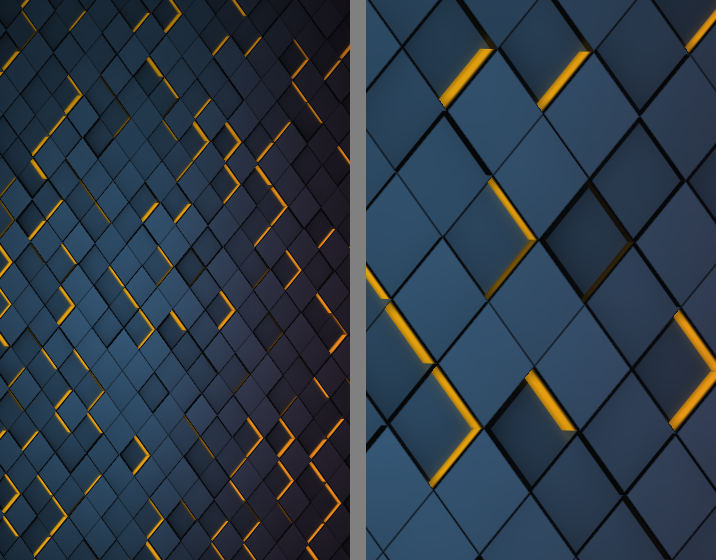
Left: the whole. Right: its middle third, enlarged.
A Shadertoy shader for this background:

```glsl
const vec2 STEP_UP = vec2(0.0300, 0.0368);
const vec2 STEP_DOWN = vec2(0.0273, -0.0384);
const vec2 LATTICE_ORIGIN = vec2(0.314, 0.599);
const float TILE_SPAN = 0.046;

const vec3 SLATE_BLUE = vec3(0.190, 0.315, 0.425);
const vec3 DUSK_VIOLET = vec3(0.250, 0.215, 0.300);
const vec3 GAP_BLACK = vec3(0.022, 0.026, 0.034);
const vec3 AMBER = vec3(0.94, 0.67, 0.06);
const vec3 ORANGE = vec3(0.98, 0.57, 0.11);

float hash(vec2 cell) {
    vec3 h = fract(vec3(cell.xyx) * 0.1031);
    h += dot(h, h.yzx + 33.33);
    return fract((h.x + h.y) * h.z);
}

// Coverage of a band that starts at an edge
float band(float dist, float width, float aa) {
    return 1.0 - smoothstep(width - aa, width + aa, dist);
}

// Layered sines for a faint mottling of the surface
float mottle(vec2 p) {
    return sin(p.x * 31.0 + 2.0 * sin(p.y * 17.0))
         + 0.5 * sin(p.y * 67.0 + 3.0 * sin(p.x * 43.0));
}

float ambientLight(vec2 uv) {
    vec2 d = (uv - vec2(0.38, 0.42)) * vec2(1.0, 1.1);
    return 0.14 + 0.86 * exp(-2.1 * dot(d, d));
}

// Wall of a taller tile on the right; it faces left and catches the glow
vec3 litWall(vec3 col, float dist, float along, float rise, vec3 glow, float aa) {
    float height = max(rise, 0.0);
    float width = 0.23 * height;
    float lit = smoothstep(0.31, 0.50, rise);
    float mitre = smoothstep(-aa, aa, 1.0 - along);
    float inside = band(dist, width, aa) * mitre * smoothstep(0.0, 0.06, height);

    col *= 1.0 - 0.5 * height * exp(-5.0 * dist);
    col += glow * 0.13 * lit * exp(-16.0 * max(dist - width, 0.0));

    float depth = dist / max(width, 0.001);
    float sheen = smoothstep(0.08, 0.42, depth) * mix(1.0, 0.78, smoothstep(0.6, 1.0, depth));
    float ends = 0.65 + 0.35 * smoothstep(0.0, 0.3, along);
    return mix(col, mix(GAP_BLACK, glow, lit * sheen * ends), inside);
}

// Shadow and gap cast by a taller tile on the left
vec3 shadedEdge(vec3 col, float dist, float rise, float aa) {
    float height = max(rise, 0.0);
    col *= 1.0 - 0.45 * height * exp(-4.0 * dist);
    return mix(col, GAP_BLACK, 0.9 * band(dist, 0.085 * height, aa) * smoothstep(0.05, 0.3, height));
}

void mainImage(out vec4 fragColor, in vec2 fragCoord) {
    vec2 uv = fragCoord / iResolution.xy;
    vec2 p = fragCoord / iResolution.y;
    float aa = 0.8 / (iResolution.y * TILE_SPAN);

    // Skewed lattice of diamond tiles
    vec2 lattice = inverse(mat2(STEP_UP, STEP_DOWN)) * (p - LATTICE_ORIGIN);
    vec2 cell = floor(lattice);
    vec2 f = lattice - cell;
    float level = hash(cell + 71.0);

    // Tile face
    float violet = smoothstep(0.35, 1.0, uv.x + 0.15 * (0.5 - uv.y));
    float light = ambientLight(uv);
    vec3 col = mix(SLATE_BLUE, DUSK_VIOLET, violet) * light;
    col *= 0.86 + 0.20 * level + 0.06 * (f.x - f.y) + 0.012 * mottle(p);

    // Hairline joints
    vec2 toEdge = min(f, 1.0 - f);
    col = mix(col, GAP_BLACK, 0.6 * band(min(toEdge.x, toEdge.y), 0.012, aa));

    // Relief on the four edges
    vec3 glow = mix(AMBER, ORANGE, violet) * mix(0.95, 0.70, smoothstep(0.55, 1.0, uv.y));
    for (int axis = 0; axis < 2; axis++) {
        vec2 side = axis == 0 ? vec2(1.0, 0.0) : vec2(0.0, 1.0);
        float across = dot(f, side);
        float along = dot(f, side.yx);
        float riseLeft = hash(cell - side + 71.0) - level;
        col = shadedEdge(col, across, riseLeft, aa);
    }
    for (int axis = 0; axis < 2; axis++) {
        vec2 side = axis == 0 ? vec2(1.0, 0.0) : vec2(0.0, 1.0);
        float dist = 1.0 - dot(f, side);
        float along = dot(f, side.yx) + dist;
        float riseRight = hash(cell + side + 71.0) - level;
        col = litWall(col, dist, along, riseRight, glow, aa);
    }

    fragColor = vec4(col, 1.0);
}
```
